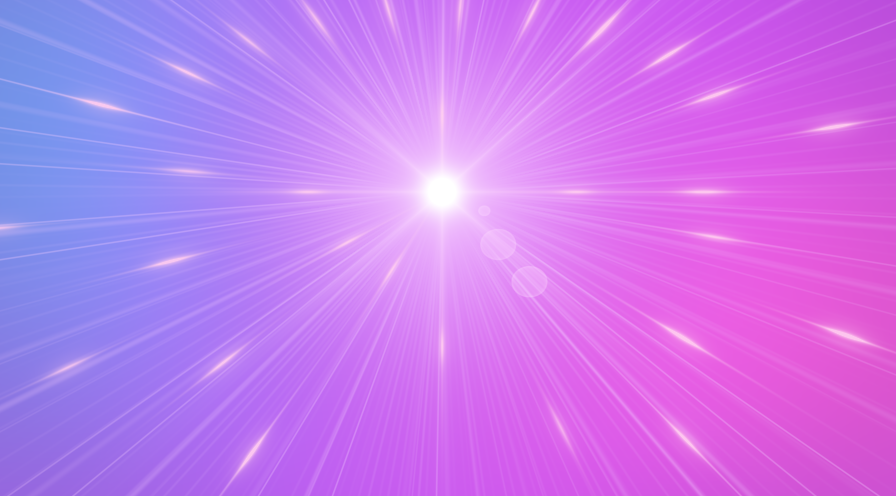
Reproduce this background procedurally as a Shadertoy shader.

```glsl
// A starburst over a blue, violet and pink field: a white core with eight soft
// beams, layers of thin rays built in polar cells, a loose elliptical ring of
// stretched glints, and three translucent lens ghosts below the core.

const float TAU = 6.2831853;

float hash(float n) {
    return fract(sin(n * 127.1 + 3.7) * 4375.85);
}

// One-dimensional gradient noise that repeats after "period" cells
float gradientNoise(float x, float period) {
    float cell = floor(x), f = x - cell;
    float g0 = hash(mod(cell, period)) * 2.0 - 1.0;
    float g1 = hash(mod(cell + 1.0, period)) * 2.0 - 1.0;
    return mix(g0 * f, g1 * (f - 1.0), f * f * (3.0 - 2.0 * f));
}

// One jittered ray per angular cell; width is in canvas heights
float rays(float turn, float r, float count, float width) {
    float s = turn * count, id = floor(s);
    float offset = mix(0.3, 0.7, hash(id + count));
    float d = abs(fract(s) - offset) * r * TAU / count;
    return hash(id + 57.0) * (1.0 - smoothstep(0.0, width, d));
}

vec3 background(vec2 uv) {
    vec2 toBlue = (uv - vec2(0.0, 0.78)) * vec2(3.0, 1.2);
    vec2 toPink = (uv - vec2(0.97, 0.33)) * vec2(2.1, 1.9);
    vec3 col = vec3(0.76, 0.32, 0.95);
    col = mix(col, vec3(0.94, 0.36, 0.88), exp(-dot(toPink, toPink)));
    return mix(col, vec3(0.48, 0.61, 0.97), exp(-dot(toBlue, toBlue)));
}

// Eight beams: four lines crossing the core
float starBeams(vec2 p, float r) {
    float sum = 0.0;
    for (int k = 0; k < 4; k++) {
        float a = float(k) * TAU / 8.0;
        vec2 dir = normalize(vec2(1.14 * cos(a), sin(a)));
        float across = abs(p.x * dir.y - p.y * dir.x);
        sum += exp(-across / (0.007 + 0.02 * r)) * exp(-r / 0.24);
    }
    return sum;
}

// Radially stretched spark: x is the hot body, y its thin trail
vec2 glint(vec2 p, vec2 center, float size) {
    vec2 dir = normalize(center), q = p - center;
    float along = dot(q, dir), across = q.x * dir.y - q.y * dir.x;
    float l = along / (0.045 * size), w = across / (0.0062 * size);
    float core = exp(-l * l - w * w);
    float halo = 0.33 * exp(-l * l * 0.6 - w * w * 0.06);
    vec2 thin = vec2(along / 0.15, across / 0.0025);
    return vec2(core + halo, exp(-dot(thin, thin)));
}

vec2 allGlints(vec2 p) {
    vec2 sum = vec2(0.0);
    // Outer ring, alternately near and far along the sides
    for (int i = 0; i < 25; i++) {
        float n = float(i), t = n * TAU / 25.0;
        float zigzag = (mod(n, 2.0) * 2.0 - 1.0) * abs(cos(t));
        zigzag *= 1.0 - smoothstep(0.1, 0.6, sin(t));
        float rho = 0.458 - 0.082 * sin(t) + 0.117 * zigzag;
        float light = smoothstep(-0.98, -0.955, sin(t)) * mix(0.45, 1.0, hash(n));
        sum += light * glint(p, rho * vec2(1.55 * cos(t), sin(t)), 1.0);
    }
    // Inner sparks: four on the axes, two at the lower left
    for (int k = 0; k < 6; k++) {
        float n = float(k);
        float a = k < 4 ? n * TAU / 4.0 : 3.63 + 0.51 * (n - 4.0);
        float rho = k < 4 ? 0.27 - 0.04 * sin(a) : 0.216 - 0.028 * (n - 4.0);
        rho -= k == 1 ? 0.075 : 0.0;
        sum += 0.65 * glint(p, rho * vec2(cos(a), sin(a)), 0.7);
    }
    return sum;
}

// Three discs drifting away from the core, brighter at the rim
float lensGhosts(vec2 p) {
    float sum = 0.0, edge = 1.0 / iResolution.y;
    for (int k = 0; k < 3; k++) {
        float n = float(k);
        vec2 center = vec2(0.085 + n * (0.0105 + 0.0175 * n), -0.038 - n * (0.0645 + 0.0035 * n));
        float radius = min(0.012 + 0.024 * n, 0.036);
        float d = length((p - center) * vec2(1.0, 1.15)) - radius;
        float disc = 1.0 - smoothstep(-edge, edge, d);
        sum += disc * (0.22 + 0.25 * exp(min(d, 0.0) / 0.003));
    }
    return sum;
}

void mainImage(out vec4 fragColor, in vec2 fragCoord) {
    vec2 uv = fragCoord / iResolution.xy;
    vec2 p = (uv - vec2(0.4935, 0.613)) * vec2(iResolution.x / iResolution.y, 1.0);
    float r = length(p), turn = atan(p.y, p.x) / TAU;
    vec3 col = background(uv);

    // Wide violet glow, and darker outer corners
    col *= 1.0 - 0.09 * smoothstep(0.55, 1.1, r);
    col = mix(col, vec3(0.90, 0.62, 1.0), 0.62 * exp(-r * r / 0.09));
    col = mix(col, vec3(0.97, 0.80, 1.0), 0.85 * exp(-r / 0.17));

    // Rays: dense hatching, broad bands and crisp lines
    float uneven = 0.8 + 0.7 * gradientNoise(turn * 40.0, 40.0);
    float fine = rays(turn, r, 200.0, 0.0045) * exp(-r * 1.5) * uneven;
    float broad = rays(turn, r, 46.0, 0.004 + 0.007 * r);
    float crisp = rays(turn, r, 58.0, 0.0032);
    float rayLight = 0.38 * fine + 0.25 * broad + 0.34 * crisp;
    col = mix(col, vec3(0.95, 0.79, 1.0), rayLight * smoothstep(0.04, 0.25, r));

    // Beams, ghosts and glints, then the white core
    col = mix(col, vec3(1.0, 0.88, 1.0), min(0.55 * starBeams(p, r), 0.9));
    col = mix(col, vec3(1.0, 0.86, 1.0), lensGhosts(p));
    vec2 spark = allGlints(p);
    col = mix(col, vec3(1.0, 0.80, 0.94), min(0.8 * spark.x + 0.4 * spark.y, 0.94));
    col = mix(col, vec3(1.0), min(1.1 * exp(-r * r / 0.0017) + 0.42 * exp(-r / 0.07), 1.0));
    fragColor = vec4(col, 1.0);
}
```
